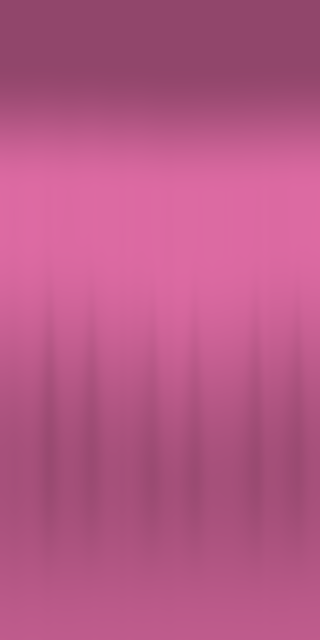
This background is drawn by a WebGL 1 fragment shader. Its source:

```glsl
precision highp float;
uniform vec2 u_resolution;

#define GLOW_COLOR vec3(0.863, 0.414, 0.635)
#define TOP_LEVEL 0.66
#define LOW_LEVEL 0.755
#define FLOOR_LIFT 0.115
#define FOLD_COUNT 6
#define FOLD_SPACING 0.16
#define FOLD_DEPTH 0.055
#define STREAK_DEPTH 0.022
#define EDGE_WANDER 0.045

float hash(float n) {
  n = fract(n * 0.1031);
  n *= n + 33.33;
  n *= n + n;
  return fract(n);
}

float noise(float x) {
  float cell = floor(x);
  float f = x - cell;
  return mix(hash(cell), hash(cell + 1.0), f * f * (3.0 - 2.0 * f));
}

// Brightness down the canvas: dark top, glowing band, dim lower part, lit floor
float verticalLight(float depth, float wander) {
  float rise = smoothstep(0.10, 0.30, depth + 0.15 * wander);
  float fall = smoothstep(0.38, 0.74, depth + wander);
  float lift = smoothstep(0.75, 1.03, depth);
  return mix(TOP_LEVEL, 1.0, rise) - (1.0 - LOW_LEVEL) * fall + FLOOR_LIFT * lift;
}

// Dark folds that widen downward, soft on the left and crisper on the right
float folds(float x, float depth) {
  float growth = smoothstep(0.36, 0.75, depth);
  float total = 0.0;
  for (int i = 0; i < FOLD_COUNT; i++) {
    float n = float(i);
    float stagger = 0.015 * (1.0 - 2.0 * mod(n, 2.0));
    float offset = x - (0.145 + FOLD_SPACING * n + stagger);
    float width = mix(0.012, 0.042, growth) * (offset > 0.0 ? 0.65 : 1.0);
    total += exp(-offset * offset / (width * width));
  }
  float fade = smoothstep(0.38, 0.60, depth) * (1.0 - smoothstep(0.72, 0.95, depth));
  return total * fade;
}

// Faint narrow vertical streaks
float streaks(float x, float depth) {
  float drift = x + 0.012 * (depth - 0.5) * (noise(x * 5.0) - 0.5);
  float fine = 0.6 * noise(drift * 19.0 + 7.0) + 0.4 * noise(drift * 47.0 + 31.0);
  float fade = smoothstep(0.08, 0.55, depth) * (1.0 - 0.7 * smoothstep(0.75, 1.0, depth));
  return (fine - 0.5) * fade;
}

void main() {
  vec2 uv = gl_FragCoord.xy / u_resolution;
  float depth = 1.0 - uv.y;

  // The band reaches lowest right of the centre
  float reach = exp(-pow((uv.x - 0.60) / 0.25, 2.0));
  float wander = EDGE_WANDER * (0.45 - reach + 0.4 * (noise(uv.x * 14.0 + 3.0) - 0.5));

  float light = verticalLight(depth, wander);
  light -= FOLD_DEPTH * folds(uv.x, depth);
  light += STREAK_DEPTH * streaks(uv.x, depth);

  gl_FragColor = vec4(GLOW_COLOR * light, 1.0);
}
```
